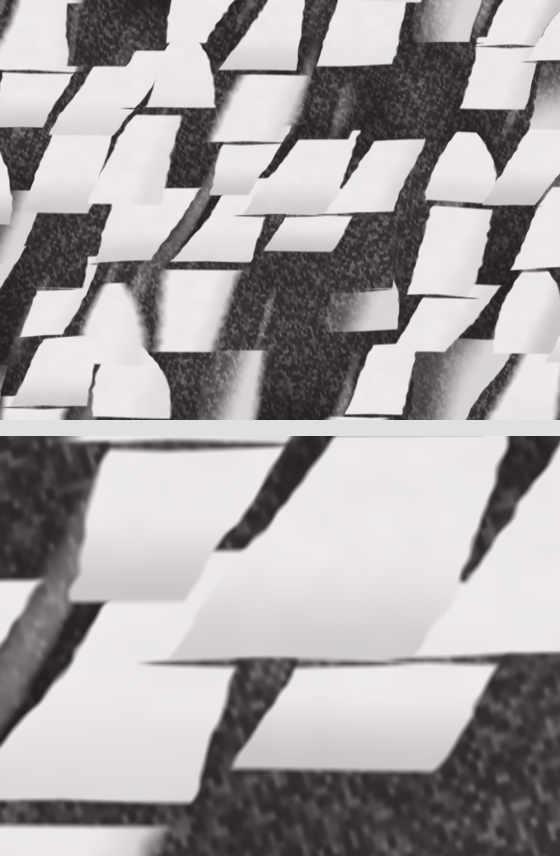
Top: the whole. Bottom: its middle third, enlarged.
A Shadertoy shader for this pattern:

```glsl
#define CELL vec2(0.19, 0.175)
#define SLANT 0.42
#define EDGE 0.0035
#define WARP 0.045
#define ROUGHNESS 0.006
#define DARK_SHARE 0.10
#define GREY_SHARE 0.09
#define DOME_SHARE 0.14
#define INK 0.125
#define PAPER 0.918
#define GRAIN 0.19
#define TINT vec3(0.006, -0.008, 0.002)

float hash(vec2 p) {
    return fract(sin(dot(p, vec2(127.1, 311.7))) * 43758.5453);
}

float noise(vec2 p) {
    vec2 i = floor(p), f = fract(p);
    f = f * f * (3.0 - 2.0 * f);
    return mix(mix(hash(i), hash(i + vec2(1, 0)), f.x),
               mix(hash(i + vec2(0, 1)), hash(i + vec2(1, 1)), f.x), f.y);
}

float cover(float dist, float soft) {
    return 1.0 - smoothstep(-soft, soft, dist);
}

// Dark woven ground with clouds, speckle and slanted smoky streaks
float inkTone(vec2 p, vec2 q) {
    float speckle = noise(vec2(p.x + 0.3 * p.y, p.y - 0.3 * p.x) * vec2(170.0, 120.0));
    float cloud = noise(p * 9.0 + 4.0);
    float streak = smoothstep(0.7, 1.0, noise(q * vec2(24.0, 4.0) + 7.0));
    return INK + 0.07 * cloud + GRAIN * speckle * speckle * (0.4 + cloud) + 0.3 * streak;
}

// Paints one slanted block, with its dark lower rim, over the tone below
float paintBlock(float tone, float ink, vec2 c, vec2 id, float soft) {
    float kind = hash(id + 3.1);
    float halfW = mix(0.06, 0.091, hash(id + 5.7));
    float halfH = mix(0.075, 0.11, hash(id + 8.3));
    float rise = clamp(c.y / halfH, -1.0, 1.0);
    vec2 lean = 0.55 * (vec2(hash(id + 11.9), hash(id + 14.2)) - 0.5);

    // Outline: straight leaning sides, or an upright dome
    float dist = max(-halfW + lean.x * c.y - c.x, c.x - halfW - lean.y * c.y);
    if (hash(id + 17.4) < DOME_SHARE) {
        float t = 0.5 + 0.5 * rise;
        dist = abs(c.x + 0.85 * SLANT * c.y) - halfW * (1.1 - 0.75 * t * t * t);
    }
    float fade = hash(id + 20.6) > 0.84 ? 5.0 : 1.0;
    float mask = cover(dist, soft * fade) * cover(abs(c.y) - halfH, soft);

    // Fill: paper shaded towards one end, a grey fade, or ink
    float turn = hash(id + 23.8) > 0.4 ? -rise : c.x / halfW;
    float shade = smoothstep(0.1, 1.0, turn) * hash(id + 26.5);
    float fill = PAPER - 0.17 * shade;
    if (kind < DARK_SHARE) fill = ink;
    else if (kind < DARK_SHARE + GREY_SHARE)
        fill = mix(ink + 0.12, 0.84, smoothstep(-0.9, 0.7, turn + 0.3 * c.x / halfW));
    tone = mix(tone, fill, mask);

    // Tapered brush line along the base
    float taper = 1.0 - abs(c.x + lean.x * halfH) / (1.35 * halfW);
    float line = cover(abs(c.y + halfH + 0.003) - 0.0045 * taper, soft);
    line *= smoothstep(0.0, 0.25, taper) * step(0.45, hash(id + 29.3));
    return mix(tone, ink, 0.9 * line);
}

void mainImage(out vec4 fragColor, in vec2 fragCoord) {
    vec2 p = fragCoord / iResolution.y;
    float soft = max(EDGE, 0.75 / iResolution.y);

    // Sheared plane with bent, slightly ragged sides
    vec2 q = p;
    q.x += WARP * (noise(p * 6.0) - 0.5) + ROUGHNESS * (noise(p * 70.0) - 0.5);
    q.y += 0.012 * (noise(p * 5.0 + 30.0) - 0.5);
    q.x -= SLANT * q.y;

    float ink = inkTone(p, q);
    float tone = ink;

    // Staggered rows of overlapping blocks
    for (int j = -1; j <= 1; j++) {
        float row = floor(q.y / CELL.y) + float(j);
        float shift = hash(vec2(row, 41.0));
        float column = floor(q.x / CELL.x - shift);
        for (int i = -1; i <= 1; i++) {
            vec2 id = vec2(column + float(i), row);
            vec2 jitter = vec2(hash(id + 32.1), hash(id + 35.6)) - 0.5;
            vec2 center = (id + vec2(shift + 0.5, 0.5) + jitter * vec2(0.32, 0.5)) * CELL;
            tone = paintBlock(tone, ink, q - center, id, soft);
        }
    }

    // Faint mottling on the paper
    tone += 0.02 * (noise(p * 40.0) - 0.5) * tone;
    fragColor = vec4(clamp(vec3(tone) + TINT, 0.0, 1.0), 1.0);
}
```
